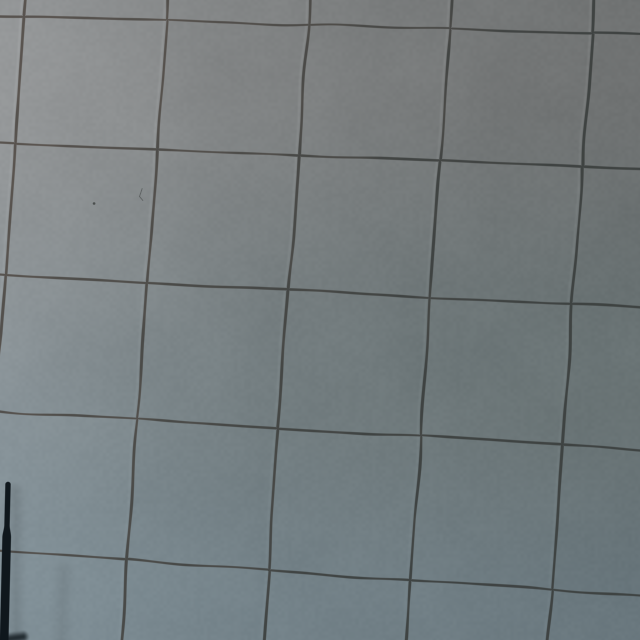
This texture is drawn by a Shadertoy shader. Its source:

```glsl
// A grey-blue tiled wall seen slightly askew, with thin dark uneven joints.
// The canvas is warped into tile units, joints are distances to whole numbers,
// and light, grain, small marks and a dark rod at the lower left are layered on.

const float TILE_WIDTH = 0.2225;
const vec3 LIGHT_TOP = vec3(0.59, 0.60, 0.605);
const vec3 LIGHT_BOTTOM = vec3(0.51, 0.57, 0.60);
const vec3 SHADE_TOP = vec3(0.445, 0.455, 0.455);
const vec3 SHADE_MIDDLE = vec3(0.405, 0.445, 0.45);
const vec3 SHADE_BOTTOM = vec3(0.42, 0.475, 0.50);
const vec3 JOINT_BROWN = vec3(0.36, 0.325, 0.30);
const vec3 JOINT_DARK = vec3(0.23, 0.245, 0.24);
const vec3 ROD_COLOR = vec3(0.06, 0.09, 0.11);

float hash(vec2 p) {
    return fract(sin(dot(p, vec2(127.1, 311.7))) * 43758.5453);
}

float noise(vec2 p) {
    vec2 i = floor(p), f = fract(p);
    f = f * f * (3.0 - 2.0 * f);
    return mix(mix(hash(i), hash(i + vec2(1, 0)), f.x),
               mix(hash(i + vec2(0, 1)), hash(i + vec2(1, 1)), f.x), f.y);
}

float fbm(vec2 p) {
    float sum = 0.0, gain = 0.5;
    for (int i = 0; i < 4; i++) {
        sum += gain * noise(p);
        p = p * 2.03 + 17.0;
        gain *= 0.5;
    }
    return sum;
}

// Tile coordinates; p runs right and down, rows grow taller downwards
vec2 tileSpace(vec2 p) {
    float column = (p.x + 0.073 * p.y - 0.262) / TILE_WIDTH;
    float y = (p.y - 0.031 * p.x) / (1.0 + 0.046 * p.x);
    float row = (sqrt(0.03877 + 0.0124 * (y - 0.0235)) - 0.1969) / 0.0062;
    return vec2(column, row);
}

// Signed distance to the nearest joint, wavering along its length
float jointDistance(float across, float along, float pitch, float seed) {
    float id = floor(across + 0.5);
    float waver = (noise(vec2(id * 7.3 + seed, along * 2.5)) - 0.5) * 0.005;
    float step1 = (hash(vec2(id + seed, floor(along))) - 0.5) * 0.0015;
    return (across - id) * pitch + waver + step1;
}

float segmentDistance(vec2 p, vec2 a, vec2 b) {
    vec2 ab = b - a;
    return length(p - a - ab * clamp(dot(p - a, ab) / dot(ab, ab), 0.0, 1.0));
}

float cover(float d, float radius, float soft) {
    return 1.0 - smoothstep(radius - soft, radius + soft, d);
}

// Broad daylight from the left, cooler towards the bottom
vec3 wallLight(vec2 p) {
    vec3 lit = mix(LIGHT_TOP, LIGHT_BOTTOM, smoothstep(0.1, 1.0, p.y));
    vec3 shade = mix(SHADE_TOP, SHADE_MIDDLE, smoothstep(0.1, 0.6, p.y));
    shade = mix(shade, SHADE_BOTTOM, smoothstep(0.6, 1.0, p.y));
    return mix(shade, lit, pow(1.0 - p.x, 1.6));
}

void mainImage(out vec4 fragColor, in vec2 fragCoord) {
    vec2 p = fragCoord / iResolution.xy;
    p.y = 1.0 - p.y;
    float soft = max(0.0012, 0.8 / iResolution.y);
    vec2 tile = tileSpace(p);

    // Glaze: clouding, grain and a slight shift from tile to tile
    vec3 color = wallLight(p);
    color += (fbm(p * 9.0) - 0.47) * 0.035;
    color += (noise(p * 190.0) - 0.5) * 0.016;
    color += (hash(floor(tile)) - 0.5) * 0.012;

    // Joints, with a faint pale rim beside the upright ones
    float upright = jointDistance(tile.x, tile.y, TILE_WIDTH, 3.0);
    float level = jointDistance(tile.y, tile.x, 0.198 + 0.006 * tile.y, 41.0);
    color += 0.045 * cover(abs(upright + 0.005), 0.001, 0.003) * (1.0 - 0.6 * p.y);
    float wear = noise(tile * 5.0);
    float uprightMask = cover(abs(upright), 0.0017 + 0.0008 * wear, soft);
    float levelMask = cover(abs(level), 0.0014 + 0.0007 * wear, soft);
    float darkness = clamp(0.9 * p.x + 0.35 * p.y + 0.3 * wear, 0.0, 1.0);
    vec3 joint = mix(JOINT_BROWN, JOINT_DARK, darkness);
    color = mix(color, joint, 0.92 * max(uprightMask, levelMask));

    // Small speck and scratch
    float scratch = segmentDistance(p, vec2(0.222, 0.295), vec2(0.218, 0.307));
    scratch = min(scratch, segmentDistance(p, vec2(0.218, 0.307), vec2(0.223, 0.313)));
    color = mix(color, JOINT_DARK, 0.6 * cover(scratch, 0.0006, soft));
    float speck = length(p - vec2(0.147, 0.318));
    color = mix(color, JOINT_DARK, 0.8 * cover(speck, 0.002, soft));

    // Rod with its base and soft shadows
    vec2 rodTop = vec2(0.0125, 0.757), rodFoot = vec2(0.006, 1.02);
    float rod = segmentDistance(p, rodTop, rodFoot);
    float shadow = segmentDistance(p, rodTop + vec2(0.012, 0.01), vec2(0.025, 1.0));
    float streak = segmentDistance(p, vec2(0.1, 0.89), vec2(0.096, 1.0));
    color *= 1.0 - 0.10 * cover(shadow, 0.008, 0.012);
    color *= 1.0 - 0.07 * cover(streak, 0.008, 0.015);
    float base = segmentDistance(p, vec2(0.0, 1.0), vec2(0.036, 0.995));
    color = mix(color, ROD_COLOR, 0.8 * cover(base, 0.006, 0.006));
    float thickness = mix(0.0042, 0.0068, smoothstep(0.82, 0.84, p.y));
    color = mix(color, ROD_COLOR, cover(rod, thickness, soft));

    fragColor = vec4(color, 1.0);
}
```
